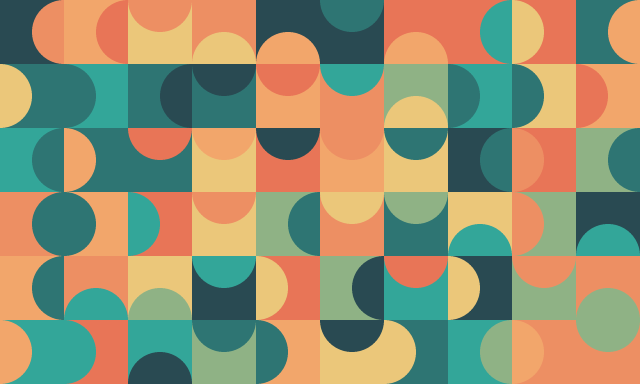
Give the GLSL for this pattern, as a WebGL 2 fragment shader.

```glsl
#version 300 es
precision highp float;

uniform vec2 u_resolution;
out vec4 fragColor;

const vec2 GRID = vec2(10.0, 6.0);
const int DEEP_TEAL = 6;

const vec3 PALETTE[8] = vec3[8](
    vec3(0.91, 0.46, 0.34),   // coral
    vec3(0.93, 0.56, 0.39),   // salmon
    vec3(0.95, 0.65, 0.42),   // apricot
    vec3(0.92, 0.78, 0.48),   // straw
    vec3(0.56, 0.70, 0.52),   // sage
    vec3(0.20, 0.65, 0.60),   // teal
    vec3(0.18, 0.46, 0.45),   // deep teal
    vec3(0.16, 0.29, 0.32));  // navy

// Shuffles tile numbers over 0..60: powers coprime to 60 permute modulo 61,
// so every choice made from the rank keeps its exact share of the tiles.
int shuffledRank(int tile, int offset, int power) {
    int base = (tile + offset) % 61;
    int rank = 1;
    for (int i = 0; i < power; i++) rank = rank * base % 61;
    return rank;
}

// Middle of the tile edge that carries the half disc.
vec2 edgeCentre(int rank) {
    if (rank < 19) return vec2(0.0, 0.5);   // left
    if (rank < 32) return vec2(1.0, 0.5);   // right
    if (rank < 51) return vec2(0.5, 1.0);   // top
    return vec2(0.5, 0.0);                  // bottom
}

vec3 tileColor(vec2 gridPos) {
    ivec2 cell = ivec2(floor(gridPos));
    int tile = cell.y * int(GRID.x) + cell.x;

    // The disc colour always differs from the ground
    int ground = shuffledRank(tile, 5, 7) * 8 / 61;
    int disc = (ground + 1 + shuffledRank(tile, 23, 11) * 7 / 61) % 8;

    // Deep teal is favoured for discs
    if (ground != DEEP_TEAL && shuffledRank(tile, 41, 17) < 8) disc = DEEP_TEAL;

    vec2 centre = edgeCentre(shuffledRank(tile, 14, 13));
    bool inDisc = length(fract(gridPos) - centre) < 0.5;
    return PALETTE[inDisc ? disc : ground];
}

void main() {
    // Average a 4 x 4 sample grid to smooth tile and disc edges
    vec3 color = vec3(0.0);
    for (int i = 0; i < 16; i++) {
        vec2 jitter = (vec2(i % 4, i / 4) + 0.5) / 4.0 - 0.5;
        color += tileColor((gl_FragCoord.xy + jitter) / u_resolution * GRID);
    }
    fragColor = vec4(color / 16.0, 1.0);
}
```
